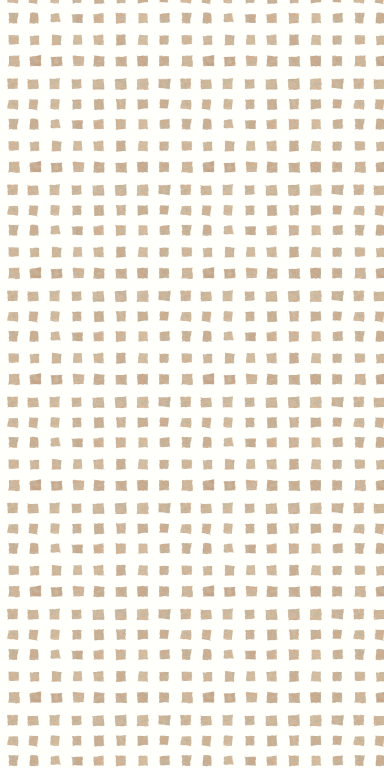
A WebGL 1 fragment shader for this pattern:

```glsl
precision highp float;
// Rows of small hand-painted beige squares on white paper.
// A block of 8 by 5 squares repeats; inside it each square gets its own hashed
// size, tilt, taper and tint, a wobbly outline and a grainy watercolour wash.

#define GRID vec2(17.75, 36.2)     // squares across and down the canvas
#define GRID_SHIFT vec2(-0.055, 0.54)
#define BLOCK vec2(8.0, 5.0)       // squares in one repeat
#define HALF_SIZE 0.228            // half a square, in cells
#define SIZE_VARIATION 0.05
#define TILT 0.16                  // range of rotation, radians
#define WOBBLE 0.035               // roughness of the outline
#define GRAIN 0.17                 // contrast of the wash
#define PAPER vec3(1.0, 1.0, 0.99)
#define SAND vec3(0.82, 0.74, 0.63)
#define CLAY vec3(0.79, 0.67, 0.56)
#define STONE vec3(0.78, 0.73, 0.64)

uniform vec2 u_resolution;

float hash(vec2 p) {
  return fract(sin(dot(p, vec2(127.1, 311.7))) * 43758.5453);
}

float noise(vec2 p) {
  vec2 i = floor(p);
  vec2 f = fract(p);
  f = f * f * (3.0 - 2.0 * f);
  return mix(mix(hash(i), hash(i + vec2(1.0, 0.0)), f.x),
             mix(hash(i + vec2(0.0, 1.0)), hash(i + vec2(1.0, 1.0)), f.x), f.y);
}

// Signed random value in -0.5..0.5 for one square of the block
float vary(vec2 id, float seed) {
  return hash(id + seed * vec2(3.7, 5.3)) - 0.5;
}

// Uneven spacing of the columns and rows inside a block
vec2 squareOffset(vec2 id) {
  float bend = 0.01 - 0.04 * sin(id.x * 0.7854);
  float lean = 0.023 * id.y * step(id.x, 3.5);
  float rise = -0.052 * min(id.y, 2.0) + 0.03 * step(2.5, id.y);
  return vec2(bend + lean, rise) + 0.04 * vec2(vary(id, 1.0), vary(id, 2.0));
}

// Distance to a tilted, tapered square with a rough edge
float squareDistance(vec2 p, vec2 id) {
  float angle = TILT * vary(id, 3.0);
  float c = cos(angle);
  float s = sin(angle);
  p = vec2(c * p.x - s * p.y, s * p.x + c * p.y);
  vec2 size = HALF_SIZE + SIZE_VARIATION * vec2(vary(id, 4.0), vary(id, 5.0));
  size += vec2(0.02, 0.012) * (step(id.y, 0.5) + step(3.5, id.y) - 0.4);
  size += 0.14 * p.yx * vec2(vary(id, 6.0), vary(id, 7.0));
  vec2 d = abs(p) - size;
  float rough = noise(p * 11.0 + id * 19.0) - 0.5;
  return max(d.x, d.y) + WOBBLE * rough;
}

// Pigment: a tint per square, soft blotches and fine woven grain
vec3 washColour(vec2 p, vec2 id, float dist) {
  float warmth = 0.5 + 0.7 * vary(id, 8.0) + 0.3 * step(3.5, id.y);
  vec2 q = p + id * 7.0;
  float blotch = noise(q * 6.0);
  float fibre = 0.5 * noise(q * vec2(9.0, 32.0)) + 0.5 * noise(q * vec2(28.0, 12.0));
  vec3 tint = mix(SAND, CLAY, clamp(warmth + blotch - 0.5, 0.0, 1.0));
  tint = mix(tint, STONE, 0.6 * smoothstep(0.45, 0.8, noise(q * 5.0 + 40.0)));
  float shade = GRAIN * (0.5 * blotch + 0.5 * fibre - 0.5) + 0.05 * vary(id, 9.0);
  float rim = 0.03 * smoothstep(-0.06, 0.0, dist);
  return tint * (1.0 + shade - rim);
}

void main() {
  // Count rows downward from the top edge
  vec2 uv = gl_FragCoord.xy / u_resolution;
  vec2 grid = vec2(uv.x, 1.0 - uv.y) * GRID + GRID_SHIFT;
  vec2 cell = floor(grid);
  vec2 id = mod(cell + vec2(0.0, 1.0), BLOCK);
  vec2 p = grid - cell - 0.5 - squareOffset(id);

  // Paint the square over the paper
  float dist = squareDistance(p, id);
  float blur = 0.75 * GRID.y / u_resolution.y;
  float cover = 1.0 - smoothstep(-blur, blur, dist);
  gl_FragColor = vec4(mix(PAPER, washColour(p, id, dist), cover), 1.0);
}
```
